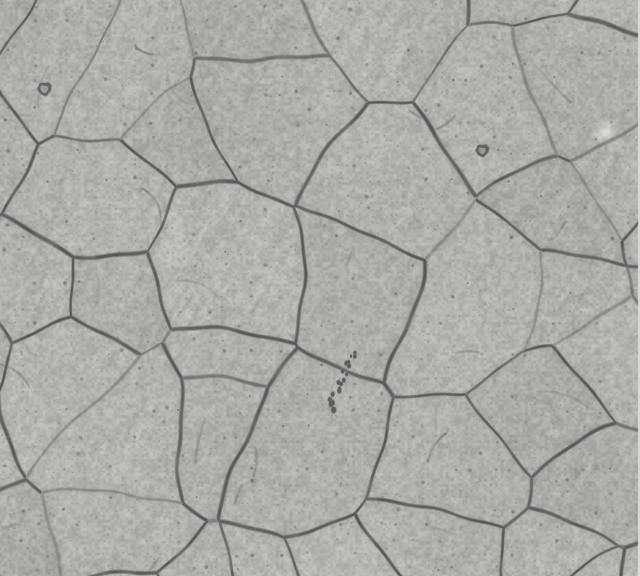
Write a Shadertoy shader that draws this texture.

```glsl
// Polished and etched metal under a microscope: pale grey grains of uneven size
// parted by thin dark boundaries. A weighted cellular diagram, bent by layered
// sines, gives the grains; scattered pits, strokes and scratches give the wear.

#define GRAIN_GRID 7.0      // seed cells per canvas height
#define SEED_DROP 0.42      // share of seeds left out, which makes large grains
#define SIZE_SPREAD 0.45    // weight range of the seeds
#define LINE_WIDTH 0.0025   // half width of a boundary
#define BASE_TONE 0.694
#define INK_TONE 0.34
#define MOTTLE 0.095        // contrast of the fine surface noise
#define SCRATCHES 0.05      // contrast of the polishing marks
#define STROKE_GRID 5.5     // short broken lines per canvas height

vec3 hash3(vec2 p) {
    vec3 q = fract(p.xyx * vec3(0.1031, 0.1030, 0.0973));
    q += dot(q, q.yxz + 33.33);
    return fract((q.xxy + q.yzz) * q.zyx);
}

float noise(vec2 p) {
    vec2 i = floor(p), f = fract(p);
    f = f * f * (3.0 - 2.0 * f);
    float low = mix(hash3(i).x, hash3(i + vec2(1, 0)).x, f.x);
    float high = mix(hash3(i + vec2(0, 1)).x, hash3(i + vec2(1, 1)).x, f.x);
    return mix(low, high, f.y);
}

vec2 bend(vec2 p) {
    return p + 0.018 * sin(9.0 * p.yx + vec2(0.4, 2.1))
             + 0.007 * sin(21.0 * p.yx + 5.0 * p + vec2(3.0, 1.2))
             + 0.0015 * sin(67.0 * p.yx + vec2(1.7, 4.0));
}

// Seed offset in xy and weight in z; dropped seeds weigh far too little to win.
vec3 seedAt(vec2 cell) {
    vec3 h = hash3(cell + 71.0);
    float weight = hash3(cell + 113.0).x < SEED_DROP ? -100.0 : h.z * SIZE_SPREAD;
    return vec3(cell + 0.1 + 0.8 * h.xy, weight);
}

// Distance to the nearest boundary; also returns the grain and its neighbour.
float grains(vec2 p, out vec2 grain, out vec2 other) {
    vec2 x = p * GRAIN_GRID, base = floor(x);
    vec3 home = vec3(0.0);
    float best = 1e5, edge = 1e5;
    grain = other = base;
    for (int j = -3; j <= 3; j++)
    for (int i = -3; i <= 3; i++) {
        vec2 cell = base + vec2(i, j);
        vec3 s = seedAt(cell);
        float power = dot(x - s.xy, x - s.xy) - s.z;
        if (power < best) { best = power; home = s; grain = cell; }
    }
    for (int j = -3; j <= 3; j++)
    for (int i = -3; i <= 3; i++) {
        vec2 cell = base + vec2(i, j);
        vec3 s = seedAt(cell);
        if (s.z < -1.0 || cell == grain) continue;
        float power = dot(x - s.xy, x - s.xy) - s.z;
        float d = 0.5 * (power - best) / length(s.xy - home.xy);
        if (d < edge) { edge = d; other = cell; }
    }
    return edge / GRAIN_GRID;
}

// One soft dot in some of the cells of a grid.
float pits(vec2 p, float grid, float share, float size, float soft) {
    vec2 cell = floor(p * grid);
    vec3 h = hash3(cell + grid);
    vec3 k = hash3(cell + 211.0);
    float d = length(p * grid - cell - 0.3 - 0.4 * h.xy) / grid;
    float r = size * (0.4 + 0.6 * k.x);
    return step(h.z, share) * (0.3 + 0.7 * k.y) * (1.0 - smoothstep(r * 0.3, r + soft, d));
}

// Faint, short, curved lines that end inside the grains.
float strokes(vec2 p, float soft) {
    vec2 base = floor(p * STROKE_GRID);
    float mark = 0.0;
    for (int j = -1; j <= 1; j++)
    for (int i = -1; i <= 1; i++) {
        vec2 cell = base + vec2(i, j);
        vec3 h = hash3(cell + 31.0), k = hash3(cell + 57.0);
        vec2 q = p - (cell + h.xy) / STROKE_GRID;
        float a = 6.2832 * k.x, reach = mix(0.012, 0.042, k.y);
        q = mat2(cos(a), -sin(a), sin(a), cos(a)) * q;
        q.y -= (k.z - 0.5) * 24.0 * q.x * q.x;
        float d = length(vec2(max(abs(q.x) - reach, 0.0), q.y));
        mark = max(mark, step(h.z, 0.6) * (0.3 + 0.7 * k.z) * (1.0 - smoothstep(0.0005, 0.003 + soft, d)));
    }
    return mark * (0.4 + 0.6 * noise(p * 60.0));
}

// A slanted row of dark crumbs.
float crumbs(vec2 p, float soft) {
    float mark = 0.0;
    for (int i = 0; i < 18; i++) {
        float t = float(i) / 17.0;
        vec3 h = hash3(vec2(i, 9));
        vec2 c = mix(vec2(0.574, 0.288), vec2(0.615, 0.388), t) + (h.xy - 0.5) * 0.014;
        float r = mix(0.004, 0.0075, h.z) * (1.0 - 0.3 * t);
        mark = max(mark, 1.0 - smoothstep(r * 0.4, r + soft, length((p - c) * vec2(1.2, 0.9))));
    }
    return mark;
}

float ringPit(vec2 p, float radius) {
    float d = length(p) + 0.005 * (noise(p * 150.0 + 40.0) - 0.5);
    return max(1.0 - smoothstep(0.001, 0.0055, abs(d - radius)), 0.3 * (1.0 - smoothstep(0.0, radius, d)));
}

void mainImage(out vec4 fragColor, in vec2 fragCoord) {
    vec2 p = fragCoord / iResolution.y;
    float soft = 0.5 / iResolution.y;
    vec2 grain, other;
    float edge = grains(bend(p), grain, other);
    vec3 own = hash3(grain + 5.0), pair = hash3(grain + other + 300.0);

    // Pale surface: grain tone, mottling and slanted polishing marks
    float tone = BASE_TONE + 0.03 * (own.x - 0.5) + 0.035 * (noise(p * 5.0) - 0.5);
    tone += MOTTLE * (noise(p * 210.0) - 0.5) + 0.6 * MOTTLE * (noise(p * 85.0) - 0.5);
    vec2 along = vec2(0.87 * p.x - 0.5 * p.y, 0.5 * p.x + 0.87 * p.y);
    tone += SCRATCHES * smoothstep(0.4, 0.9, own.y) * (noise(along * vec2(130.0, 14.0)) - 0.6);

    // Boundaries, some strong and some faint, each with a weak halo
    float width = LINE_WIDTH * mix(0.75, 1.3, pair.y);
    float line = 1.0 - smoothstep(width * 0.25, width * 1.6 + soft, edge);
    line *= mix(0.4, 0.95, smoothstep(0.0, 0.35, pair.x)) * (0.8 + 0.3 * noise(p * 45.0));
    float ink = max(line, 0.13 * exp(-edge / 0.005));

    // Wear and inclusions
    ink = max(ink, 0.6 * pits(p, 40.0, 0.24, 0.0045, soft));
    ink = max(ink, 0.3 * pits(p, 92.0, 0.4, 0.0022, soft));
    ink = max(ink, 0.55 * strokes(p, soft));
    ink = max(ink, 0.95 * crumbs(p, soft));
    ink = max(ink, 0.85 * ringPit(p - vec2(0.078, 0.846), 0.009));
    ink = max(ink, 0.9 * ringPit(p - vec2(0.838, 0.739), 0.008));
    tone = mix(tone, INK_TONE, clamp(ink, 0.0, 1.0));

    // Bright blemish and light right rim
    tone += 0.16 * exp(-dot(p - vec2(1.05, 0.77), p - vec2(1.05, 0.77)) / 0.00025);
    float rim = iResolution.x / iResolution.y - p.x;
    tone = mix(0.85, tone, smoothstep(0.002, 0.005, rim));
    fragColor = vec4(tone * vec3(1.0, 1.0, 0.982), 1.0);
}
```
